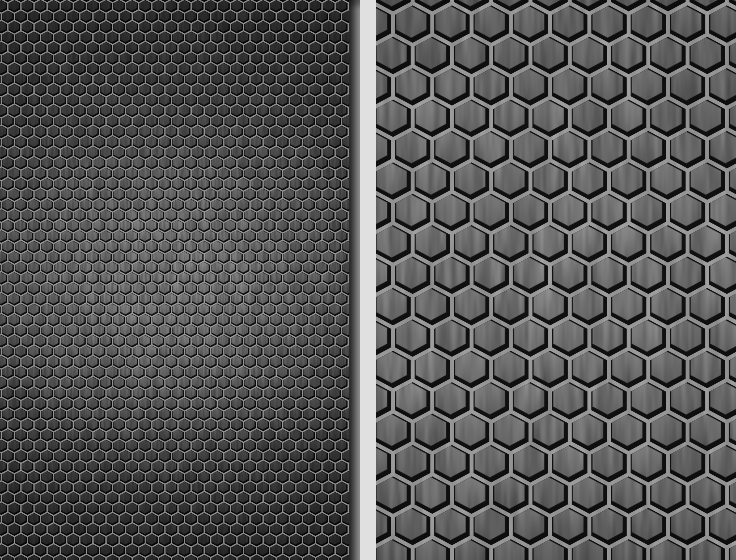
Left, the full canvas; right, a detail of the centre.
Reproduce this pattern procedurally as a Shadertoy shader.

```glsl
// Dark brushed-metal hexagon mesh lit by a soft central glow, with a shadowed right border.

const float ROW = 0.798; // row pitch, in column pitches

float hash(vec2 p) {
    vec3 q = fract(p.xyx * vec3(0.1031, 0.1030, 0.0973));
    q += dot(q, q.yzx + 33.33);
    return fract((q.x + q.y) * q.z);
}

float noise(vec2 p) {
    vec2 i = floor(p), f = fract(p);
    f = f * f * (3.0 - 2.0 * f);
    return mix(mix(hash(i), hash(i + vec2(1, 0)), f.x),
               mix(hash(i + vec2(0, 1)), hash(i + vec2(1, 1)), f.x), f.y);
}

// Distance inward from the border of a slightly flattened hexagon
float hexInset(vec2 p) {
    p = abs(p);
    vec2 slope = vec2(0.5, 0.75 / ROW);
    return min(0.5 - p.x, (0.5 - dot(p, slope)) / length(slope));
}

// Offset from the nearest centre of the staggered lattice
vec2 hexLocal(vec2 p) {
    vec2 pitch = vec2(1.0, 2.0 * ROW);
    vec2 a = mod(p + 0.5 * pitch, pitch) - 0.5 * pitch;
    vec2 b = mod(p, pitch) - 0.5 * pitch;
    return hexInset(a) > hexInset(b) ? a : b;
}

void mainImage(out vec4 fragColor, in vec2 fragCoord) {
    vec2 uv = fragCoord / iResolution.xy;
    vec2 p = uv * vec2(27.5, 53.5 * ROW);
    float aa = 27.5 / iResolution.x;

    // Central light
    vec2 c = (uv - vec2(0.47, 0.5)) / vec2(0.62, 0.32);
    float glow = exp(-dot(c, c));

    // Vertical brushing and slight variation from patch to patch
    float brush = noise(p * vec2(7.0, 0.7)) + 0.5 * noise(p * vec2(13.0, 1.6)) - 0.75;
    float wear = noise(p * 0.8 + 40.0) - 0.5;
    float face = 0.13 + 0.31 * glow + (0.03 + 0.11 * glow) * brush + 0.02 * wear;

    // Raised plate, dark groove and bright wire
    vec2 local = hexLocal(p - vec2(0.1, 0.9 * ROW));
    float inset = hexInset(local);
    float plate = hexInset(local - vec2(-0.035, 0.055));
    face *= 1.0 + 0.2 * local.y;
    float groove = 0.015 + 0.05 * glow;
    float shade = mix(groove, face, smoothstep(0.11 - 0.5 * aa, 0.12 + 0.5 * aa, plate));
    float wire = 0.54 + 0.05 * glow + 0.08 * brush;
    shade = mix(wire, shade, smoothstep(0.05 - 0.4 * aa, 0.05 + 0.4 * aa, inset));

    // Border beside the panel, with its cast shadow
    float border = mix(0.13, 0.56, smoothstep(0.965, 1.005, uv.x));
    border *= 1.0 - 0.35 * smoothstep(0.98, 1.0, uv.y);
    float edge = 0.5 / iResolution.x;
    shade = mix(shade, border, smoothstep(0.97 - edge, 0.97 + edge, uv.x));

    fragColor = vec4(vec3(clamp(shade, 0.0, 1.0)), 1.0);
}
```
